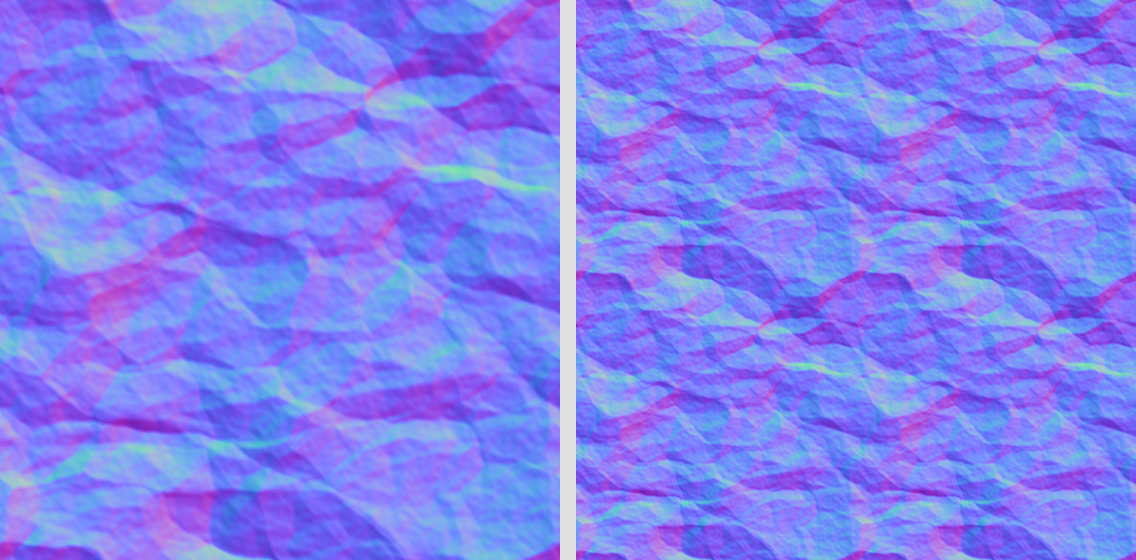
Left: one tile. Right: repeated 2 by 2.
Give the GLSL for this texture map, as a WebGL 2 fragment shader.

```glsl
#version 300 es
precision highp float;
// Tileable normal map of crumpled, craggy rock: tilted facets, worn folds and fine grain.

uniform vec2 u_resolution;
out vec4 fragColor;

const vec2 RELIEF = vec2(0.66, 0.72); // steepness across and up
const float CREASE_WIDTH = 0.0042;    // softness of the folds, in canvas units
const float BLUE_FALLOFF = 2.1;       // darkens blue on steep slopes

// Facet layers: whole cells per tile, wider than tall
const vec2 LARGE_CELLS = vec2(3.0, 4.0);
const vec2 MEDIUM_CELLS = vec2(6.0, 9.0);
const vec2 SMALL_CELLS = vec2(11.0, 16.0);
const float LARGE_HEIGHT = 0.058;
const float MEDIUM_HEIGHT = 0.028;
const float SMALL_HEIGHT = 0.009;

// Bending of the folds
const float BEND = 0.055;
const float WOBBLE = 0.017;
const float FRAY = 0.005;

const float SWELL_HEIGHT = 0.016;
const float GRAIN_HEIGHT = 0.0042;

// Integer hash of a lattice cell, wrapped to the tile
vec2 hash2(vec2 cell, vec2 period, uint seed) {
  uvec2 c = uvec2(mod(cell, period));
  uvec3 v = uvec3(c, seed) * 1664525u + 1013904223u;
  v.x += v.y * v.z; v.y += v.z * v.x; v.z += v.x * v.y;
  v ^= v >> 16u;
  v.x += v.y * v.z; v.y += v.z * v.x;
  return vec2(v.xy >> 8u) / 16777216.0;
}

float cornerSlope(vec2 cell, vec2 offset, vec2 f, vec2 period, uint seed) {
  float angle = 6.28318 * hash2(cell + offset, period, seed).x;
  return dot(vec2(cos(angle), sin(angle)), f - offset);
}

// Periodic gradient noise, about -0.7 to 0.7
float noise(vec2 p, vec2 period, uint seed) {
  vec2 q = p * period;
  vec2 cell = floor(q);
  vec2 f = q - cell;
  vec2 u = f * f * f * (f * (f * 6.0 - 15.0) + 10.0);
  float a = cornerSlope(cell, vec2(0, 0), f, period, seed);
  float b = cornerSlope(cell, vec2(1, 0), f, period, seed);
  float c = cornerSlope(cell, vec2(0, 1), f, period, seed);
  float d = cornerSlope(cell, vec2(1, 1), f, period, seed);
  return mix(mix(a, b, u.x), mix(c, d, u.x), u.y);
}

vec2 noise2(vec2 p, vec2 period, uint seed) {
  return vec2(noise(p, period, seed), noise(p, period, seed + 1u));
}

// Difference of two squared cell distances: curvature cancels, leaving flat facets
float facets(vec2 p, vec2 period, uint seed) {
  vec2 q = p * period;
  vec2 cell = floor(q);
  vec2 f = q - cell;
  vec2 nearest = vec2(9.0);
  for (int y = -1; y <= 1; y++) {
    for (int x = -1; x <= 1; x++) {
      vec2 offset = vec2(x, y);
      vec2 toA = offset + hash2(cell + offset, period, seed) - f;
      vec2 toB = offset + hash2(cell + offset, period, seed + 1u) - f;
      nearest = min(nearest, vec2(dot(toA, toA), dot(toB, toB)));
    }
  }
  return nearest.x - nearest.y;
}

float height(vec2 p) {
  // Bend the straight folds
  vec2 w = p + BEND * noise2(p, vec2(3.0, 4.0), 11u);
  w += WOBBLE * noise2(p, vec2(10.0, 12.0), 21u);
  w += FRAY * noise2(p, vec2(30.0), 31u);

  float h = LARGE_HEIGHT * facets(w, LARGE_CELLS, 41u);
  h += MEDIUM_HEIGHT * facets(w, MEDIUM_CELLS, 51u);
  h += SMALL_HEIGHT * facets(w, SMALL_CELLS, 61u);

  // Soft swells, then fine surface grain
  h += SWELL_HEIGHT * noise(w, vec2(5.0, 8.0), 101u);
  h += GRAIN_HEIGHT * noise(p, vec2(19.0, 23.0), 71u);
  h += GRAIN_HEIGHT * 0.5 * noise(p, vec2(41.0, 45.0), 81u);
  h += GRAIN_HEIGHT * 0.36 * noise(p, vec2(73.0), 91u);
  return h;
}

void main() {
  vec2 p = gl_FragCoord.xy / u_resolution;

  // Slope by central differences, which also softens the folds
  vec2 e = vec2(CREASE_WIDTH, 0.0);
  vec2 slope = vec2(height(p + e.xy) - height(p - e.xy),
                    height(p + e.yx) - height(p - e.yx)) / (2.0 * CREASE_WIDTH);

  // Encode the normal as colour
  vec3 normal = normalize(vec3(-RELIEF * slope, 1.0));
  normal.z = pow(normal.z, BLUE_FALLOFF);
  fragColor = vec4(normal * 0.5 + 0.5, 1.0);
}
```
